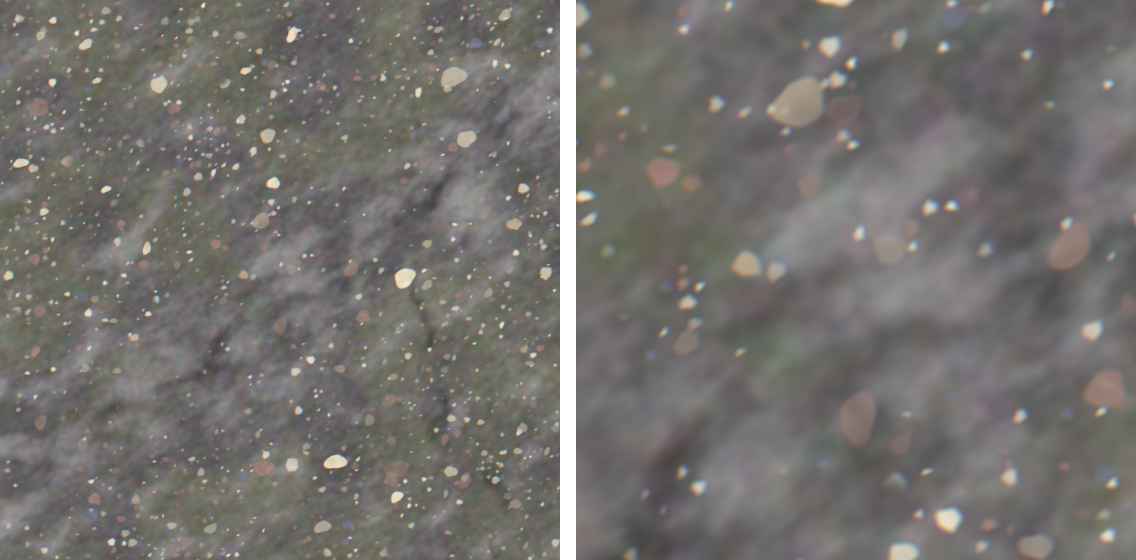
Left: the whole. Right: its middle third, enlarged.
This texture is drawn by a WebGL 1 fragment shader. Its source:

```glsl
precision highp float;

uniform vec2 u_resolution;

#define STREAK_ANGLE 0.62
#define GRAIN_BLUR 0.0027
#define COLOUR_FRINGE 0.0010
#define CRACK_WIDTH 0.013
#define CRACK_DEPTH 0.13
#define BAND_WIDTH 0.12
#define ROUGHNESS 0.045
#define BROAD_CONTRAST 0.15

const vec3 DARK_EARTH = vec3(0.395, 0.385, 0.388);
const vec3 OLIVE_EARTH = vec3(0.425, 0.423, 0.378);
const vec3 PALE_EARTH = vec3(0.530, 0.518, 0.522);
const vec3 CREAM = vec3(0.91, 0.86, 0.75);
const vec3 TAN = vec3(0.76, 0.69, 0.59);
const vec3 PINK = vec3(0.62, 0.50, 0.47);
const vec3 SLATE = vec3(0.45, 0.47, 0.55);
const vec3 WHITE = vec3(0.94, 0.93, 0.93);

vec3 hash3(vec2 p) {
  vec3 q = fract(p.xyx * vec3(0.1031, 0.1030, 0.0973));
  q += dot(q, q.yxz + 33.33);
  return fract((q.xxy + q.yzz) * q.zyx);
}

vec2 rotate(vec2 p, float angle) {
  float c = cos(angle), s = sin(angle);
  return vec2(c * p.x - s * p.y, s * p.x + c * p.y);
}

float cornerSlope(vec2 cell, vec2 offset) {
  return dot(hash3(cell + 71.0).xy * 2.0 - 1.0, offset);
}

float gradientNoise(vec2 p) {
  vec2 i = floor(p), f = fract(p);
  vec2 u = f * f * f * (f * (f * 6.0 - 15.0) + 10.0);
  vec2 e = vec2(1.0, 0.0);
  float low = mix(cornerSlope(i, f), cornerSlope(i + e, f - e), u.x);
  float high = mix(cornerSlope(i + e.yx, f - e.yx), cornerSlope(i + 1.0, f - 1.0), u.x);
  return mix(low, high, u.y) * 1.4;
}

float fbm(vec2 p) {
  float sum = 0.0, gain = 0.6;
  for (int i = 0; i < 4; i++) {
    sum += gain * gradientNoise(p);
    p = rotate(p, 0.5) * 2.03 + 17.0;
    gain *= 0.5;
  }
  return sum;
}

// Coverage of one rounded, slightly lumpy pebble
float pebble(vec2 p, float radius, float stretch, float phase) {
  float a = atan(p.y, p.x + 1e-6);
  float lumps = 1.0 + 0.08 * sin(3.0 * a + phase) + 0.04 * sin(5.0 * a - phase);
  float d = length(p * vec2(1.0, stretch)) * lumps - radius;
  return 1.0 - smoothstep(-GRAIN_BLUR, GRAIN_BLUR, d);
}

vec3 grainColour(float pick, float whiteness) {
  vec3 c = mix(CREAM, TAN, step(0.32, pick));
  c = mix(c, PINK, step(0.56, pick));
  c = mix(c, SLATE, step(0.87, pick));
  return mix(c, WHITE, whiteness * step(pick, 0.5));
}

// One layer of scattered grains; red and blue are shifted for a lens fringe
vec3 scatterGrains(vec3 ground, vec2 uv, float cells, float radius, float density, float whiteness) {
  vec2 home = floor(uv * cells);
  vec2 fringe = vec2(COLOUR_FRINGE, COLOUR_FRINGE * 0.7);
  for (int y = -1; y <= 1; y++) {
    for (int x = -1; x <= 1; x++) {
      vec2 cell = home + vec2(float(x), float(y));
      vec3 place = hash3(cell + cells * 3.7);
      if (place.z > density) continue;
      vec3 look = hash3(cell + cells * 5.3 + 40.0);
      vec3 form = hash3(cell + cells * 7.1 + 90.0);
      vec2 p = uv - (cell + 0.15 + 0.7 * place.xy) / cells;
      float size = radius * mix(0.7, 1.35, form.x * form.x);
      float stretch = 1.1 + 0.8 * form.y * form.y;
      float angle = -STREAK_ANGLE + (form.z - 0.5) * 1.6;
      float phase = look.z * 6.28;
      vec3 cover = vec3(pebble(rotate(p + fringe, angle), size, stretch, phase),
                        pebble(rotate(p, angle), size, stretch, phase),
                        pebble(rotate(p - fringe, angle), size, stretch, phase));
      float fade = 1.0 - smoothstep(density - 0.04, density, place.z);
      vec3 tone = grainColour(look.x, whiteness) + 0.06 * gradientNoise(uv * 70.0);
      ground = mix(ground, tone, cover * fade * mix(0.25, 1.0, look.y));
    }
  }
  return ground;
}

void main() {
  vec2 uv = gl_FragCoord.xy / u_resolution.y;
  vec2 streak = rotate(uv, -STREAK_ANGLE) * vec2(1.0, 1.8);
  float broad = fbm(streak * 3.5 + 3.0);
  float mottle = fbm(streak * 9.0 + 9.0);

  // Diagonal crack with a descending branch, inside a pale bare band
  float wobble = 0.09 * fbm(uv * 6.0 + 5.0);
  float across = (uv.y - 0.17 - uv.x * (0.40 + 0.28 * uv.x) + wobble) * 0.78;
  float branch = (uv.x - 0.90 + 0.35 * uv.y + wobble) * 0.94;
  float band = exp(-across * across / (BAND_WIDTH * BAND_WIDTH));
  float crack = exp(-pow(across / CRACK_WIDTH, 2.0));
  float side = exp(-pow(branch / (CRACK_WIDTH * 0.8), 2.0));
  side *= 1.0 - smoothstep(0.5, 0.6, uv.y);
  float broken = smoothstep(-0.35, 0.2, gradientNoise(uv * 10.0 + 2.0));

  // Earth
  float olive = smoothstep(-0.2, 0.35, gradientNoise(uv * 6.0 + 8.0) + 0.7 * broad + 0.2 - 0.5 * band);
  vec3 colour = mix(DARK_EARTH, OLIVE_EARTH, olive);
  colour = mix(colour, PALE_EARTH, smoothstep(0.0, 0.65, mottle + 0.32 * band));
  colour += BROAD_CONTRAST * (0.5 * broad + 0.5 * mottle);
  float rough = gradientNoise(streak * 40.0) + 0.7 * gradientNoise(uv * 85.0);
  colour += ROUGHNESS * rough;
  colour += 0.03 * vec3(gradientNoise(uv * 36.0), gradientNoise(uv * 32.0 + 30.0), gradientNoise(uv * 34.0 + 60.0));
  colour -= CRACK_DEPTH * broken * max(crack, 0.75 * side);

  // Grains, fine to coarse, gathered in loose clusters
  float cluster = 1.0 + 1.1 * gradientNoise(uv * 9.0 + 20.0);
  float open = (1.0 - 0.65 * band) * cluster;
  colour = scatterGrains(colour, uv, 84.0, 0.0029, 0.21 * open, 0.7);
  colour = scatterGrains(colour, uv, 46.0, 0.0057, 0.28 * open, 0.35);
  colour = scatterGrains(colour, uv, 22.0, 0.0110, 0.27 * open, 0.15);
  colour = scatterGrains(colour, uv, 9.0, 0.0210, 0.21 * (1.0 - 0.4 * band), 0.0);

  gl_FragColor = vec4(clamp(colour, 0.0, 1.0), 1.0);
}
```
